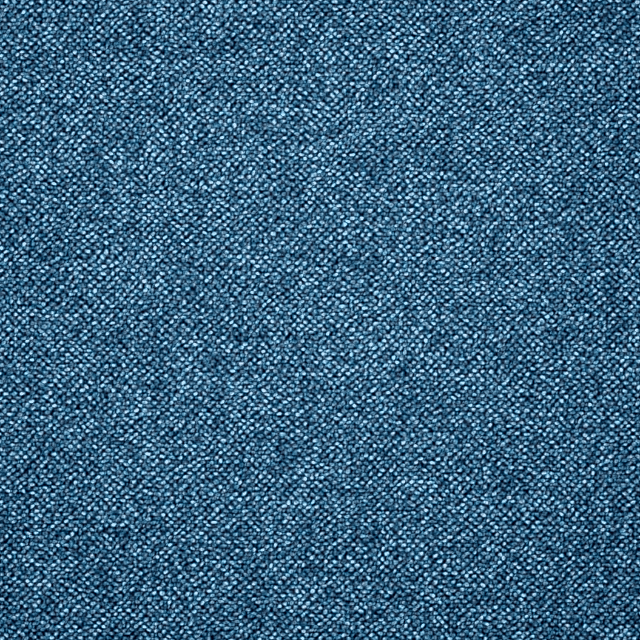
This texture is drawn by a Shadertoy shader. Its source:

```glsl
vec2 hash2(vec2 p) {
    vec3 q = fract(p.xyx * vec3(0.1031, 0.1030, 0.0973));
    q += dot(q, q.yzx + 33.33);
    return fract((q.xx + q.yz) * q.zy);
}

float cornerSlope(vec2 cell, vec2 corner, vec2 f) {
    float angle = 6.2832 * hash2(cell + corner).x;
    return dot(vec2(cos(angle), sin(angle)), f - corner);
}

float gradientNoise(vec2 p) {
    vec2 cell = floor(p), f = fract(p);
    vec2 w = f * f * f * (f * (f * 6.0 - 15.0) + 10.0);
    float low = mix(cornerSlope(cell, vec2(0, 0), f), cornerSlope(cell, vec2(1, 0), f), w.x);
    float high = mix(cornerSlope(cell, vec2(0, 1), f), cornerSlope(cell, vec2(1, 1), f), w.x);
    return 1.4 * mix(low, high, w.y);
}

// Plain weave: broad bright knots alternate with small dim crossings
float weave(vec2 p) {
    vec2 cell = floor(p);
    float height = 0.0;
    for (int j = -1; j <= 1; j++) {
        for (int i = -1; i <= 1; i++) {
            vec2 id = cell + vec2(i, j);
            vec2 rnd = hash2(id + 17.0);
            vec2 d = p - id - 0.5 - 0.35 * (hash2(id + 251.0) - 0.5);
            bool knot = mod(id.x + id.y, 2.0) < 0.5;

            float tilt = knot ? 0.25 + 1.6 * (rnd.x - 0.5) : -0.5;
            d = mat2(cos(tilt), -sin(tilt), sin(tilt), cos(tilt)) * d;
            d /= knot ? vec2(1.08, 0.82) : vec2(0.5, 0.8);

            float brightness = knot ? mix(0.62, 1.08, rnd.y) : mix(0.0, 0.65, rnd.y);
            height = max(height, brightness * smoothstep(1.0, 0.2, length(d)));
        }
    }
    return height;
}

// Navy shadow through steel blue to pale highlight
vec3 threadColor(float t) {
    return vec3(0.01, 0.12, 0.22) + t * vec3(0.25, 0.46, 0.53) + t * abs(t) * vec3(0.34, 0.20, 0.14);
}

void mainImage(out vec4 fragColor, in vec2 fragCoord) {
    vec2 uv = fragCoord / iResolution.xy;

    // Threads wander a little from a straight grid
    vec2 wander = vec2(gradientNoise(uv * 9.0), gradientNoise(uv * 9.0 + 40.0));
    wander += 0.4 * vec2(gradientNoise(uv * 45.0 + 80.0), gradientNoise(uv * 45.0 + 120.0));
    float tone = weave(uv * vec2(148.0, 160.0) + 0.8 * wander);

    // Fine fibres
    tone += 0.42 * gradientNoise(uv * 225.0 + 7.0);
    tone = 0.38 + 1.1 * (tone - 0.4);

    // Uneven yarn and soft lighting
    tone += 0.06 * gradientNoise(uv * vec2(7.0, 45.0) + 60.0);
    tone += 0.05 * gradientNoise(uv * vec2(40.0, 6.0) + 90.0);
    vec2 fromLight = uv - vec2(0.45, 0.65);
    tone += 0.04 - 0.22 * dot(fromLight, fromLight);

    // Dye drifts between teal and violet blue
    vec3 color = threadColor(clamp(tone, -0.24, 1.15));
    color += vec3(-0.06, 0.01, 0.03) * gradientNoise(uv * 110.0 + 30.0);
    fragColor = vec4(clamp(color, 0.0, 1.0), 1.0);
}
```
